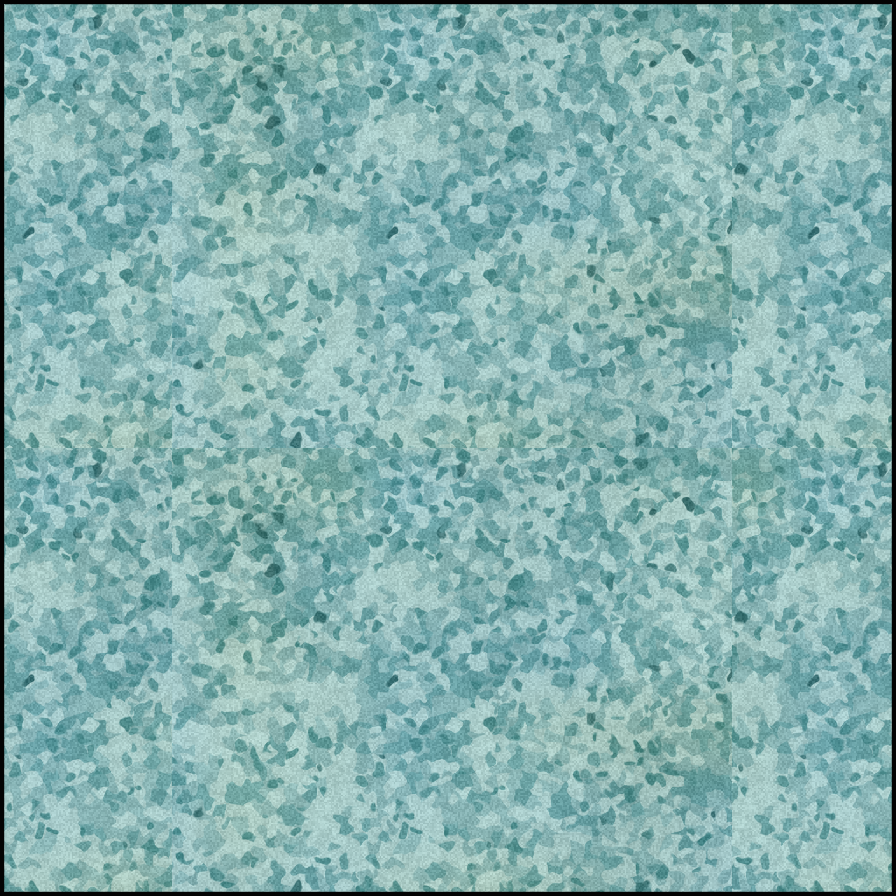
Give the GLSL for this texture, as a WebGL 1 fragment shader.

```glsl
precision highp float;
// Mottled teal stone: two stacked repeats, side panels cut from the middle one, thin black frame.

uniform vec2 u_resolution;

const float BORDER = 0.0048;         // frame width
const float ROWS = 2.0;              // repeats down
const float SEAM_LEFT = 0.1925;      // vertical cuts between panels
const float SEAM_RIGHT = 0.8175;
const float SHIFT_LEFT = 0.406;      // where the side panels are taken from
const float SHIFT_RIGHT = -0.470;
const float CHIP_SCALE = 88.0;       // chips across the canvas
const float FLECK_SCALE = 54.0;      // dark flecks across the canvas
const float FLECK_SHARE = 0.42;
const float CHIP_SHARPNESS = 26.0;
const float WARP = 0.0045;
const float GRAIN_SCALE = 512.0;
const float GRAIN = 0.11;

const vec3 FRAME = vec3(0.01);
const vec3 PALE = vec3(0.655, 0.785, 0.770);
const vec3 BASE = vec3(0.530, 0.695, 0.690);
const vec3 MID = vec3(0.410, 0.620, 0.620);
const vec3 DEEP = vec3(0.270, 0.520, 0.515);
const vec3 INK = vec3(0.150, 0.340, 0.340);
const vec3 GREEN_TINT = vec3(0.015, 0.005, -0.025);
const vec3 BLUE_TINT = vec3(-0.020, 0.000, 0.030);

float hash(vec2 p) {
  vec3 q = fract(p.xyx * 0.1031);
  q += dot(q, q.yzx + 33.33);
  return fract((q.x + q.y) * q.z);
}

vec2 hash2(vec2 p) {
  return vec2(hash(p + 17.3), hash(p + 71.9));
}

float noise(vec2 p) {
  vec2 i = floor(p);
  vec2 f = fract(p);
  f = f * f * (3.0 - 2.0 * f);
  return mix(mix(hash(i), hash(i + vec2(1.0, 0.0)), f.x),
             mix(hash(i + vec2(0.0, 1.0)), hash(i + 1.0), f.x), f.y);
}

// Colour of one chip; noise makes neighbours clump into patches.
vec3 chipColor(vec2 cell) {
  float tone = 0.55 * hash(cell + 5.7) + 0.45 * noise(cell * 0.37)
             + 0.28 * (noise(cell * 0.085 + 40.0) - 0.5);
  vec3 color = tone < 0.445 ? PALE : (tone < 0.645 ? BASE : MID);
  return color + 0.05 * (hash(cell + 91.0) - 0.5);
}

// Nearest-point cells blended over a narrow edge.
vec3 chips(vec2 p) {
  vec2 home = floor(p);
  vec3 sum = vec3(0.0);
  float total = 0.0;
  for (int y = -1; y <= 1; y++) {
    for (int x = -1; x <= 1; x++) {
      vec2 cell = home + vec2(float(x), float(y));
      float weight = exp(-CHIP_SHARPNESS * length(cell + hash2(cell) - p));
      sum += weight * chipColor(cell);
      total += weight;
    }
  }
  return sum / total;
}

// Scattered oval flecks of varied depth laid over the chips.
vec3 addFlecks(vec3 color, vec2 p, float soft) {
  vec2 home = floor(p);
  for (int y = -1; y <= 1; y++) {
    for (int x = -1; x <= 1; x++) {
      vec2 cell = home + vec2(float(x), float(y));
      float share = FLECK_SHARE + 0.6 * (noise(cell * 0.13 + 9.0) - 0.5);
      float present = step(hash(cell + 3.1), share);
      float angle = 6.2832 * hash(cell + 28.0);
      vec2 axis = vec2(cos(angle), sin(angle));
      vec2 d = p - cell - hash2(cell + 50.0);
      d = vec2(dot(d, axis) * 0.72, dot(d, vec2(-axis.y, axis.x)));
      float radius = mix(0.16, 0.34, hash(cell + 63.0));
      float cover = present * (1.0 - smoothstep(-soft, soft, length(d) - radius));
      float depth = hash(cell + 82.0);
      vec3 ink = mix(MID, DEEP, smoothstep(0.1, 0.6, depth));
      ink = mix(ink, INK, 0.75 * smoothstep(0.91, 1.0, depth));
      color = mix(color, ink, cover * mix(0.7, 0.95, hash(cell + 12.0)));
    }
  }
  return color;
}

void main() {
  vec2 uv = gl_FragCoord.xy / u_resolution;
  float pixel = 1.0 / min(u_resolution.x, u_resolution.y);

  // Fold the canvas into one repeat.
  vec2 p = uv;
  p.x += uv.x < SEAM_LEFT ? SHIFT_LEFT : (uv.x > SEAM_RIGHT ? SHIFT_RIGHT : 0.0);
  p.y = fract(uv.y * ROWS) / ROWS;

  // Ragged chip edges.
  vec2 wobble = vec2(noise(p * 120.0), noise(p * 120.0 + 57.0)) - 0.5;
  vec2 q = p + WARP * 2.0 * wobble + 1.0;

  vec3 color = chips(q * CHIP_SCALE);
  color = addFlecks(color, q * FLECK_SCALE, pixel * FLECK_SCALE);

  // Broad drift of hue, then fine grain.
  color += mix(GREEN_TINT, BLUE_TINT, noise(p * 11.0 + 3.0));
  color += 0.05 * (noise(p * 7.0 + 21.0) - 0.5);
  color += GRAIN * (hash(floor(uv * GRAIN_SCALE) + 7.0) - 0.5);

  // Frame.
  vec2 edge = min(uv, 1.0 - uv);
  float inside = smoothstep(-0.5 * pixel, 0.5 * pixel, min(edge.x, edge.y) - BORDER);
  gl_FragColor = vec4(mix(FRAME, color, inside), 1.0);
}
```
